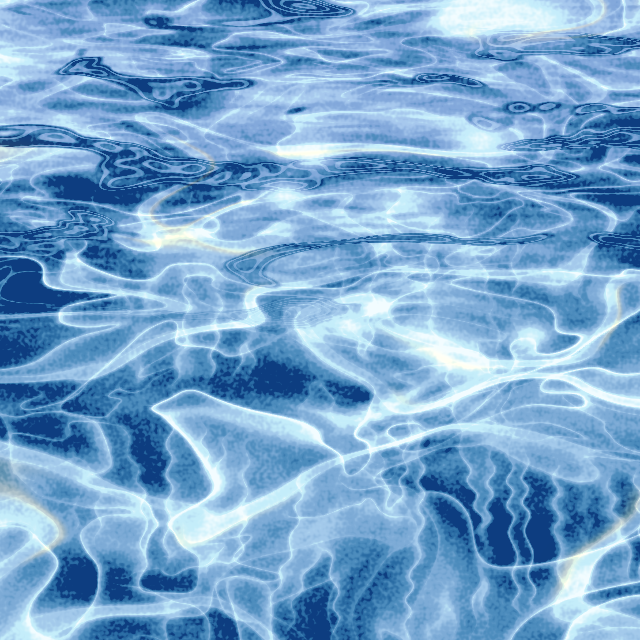
Reproduce this texture procedurally as a WebGL 2 fragment shader.

```glsl
#version 300 es
precision highp float;
// Sunlit pool water: folded caustic light over blue depths, flattening into ripples far away.

uniform vec2 u_resolution;
out vec4 fragColor;

const vec3 NAVY  = vec3(0.05, 0.24, 0.50);
const vec3 DEEP  = vec3(0.16, 0.42, 0.64);
const vec3 MID   = vec3(0.30, 0.55, 0.74);
const vec3 SKY   = vec3(0.49, 0.67, 0.84);
const vec3 PALE  = vec3(0.64, 0.79, 0.92);
const vec3 FOAM  = vec3(0.77, 0.93, 0.98);
const vec3 WHITE = vec3(0.95, 0.99, 1.00);

vec2 hash2(vec2 p) {
  vec3 q = fract(p.xyx * vec3(0.1031, 0.1030, 0.0973));
  q += dot(q, q.yzx + 33.33);
  return fract((q.xx + q.yz) * q.zy);
}

float cornerSlope(vec2 cell, vec2 offset) {
  float angle = 6.28318 * hash2(cell).x;
  return dot(vec2(cos(angle), sin(angle)), offset);
}

// Gradient noise, roughly -0.7 to 0.7
float noise(vec2 p) {
  vec2 i = floor(p), f = fract(p);
  vec2 u = f * f * f * (f * (f * 6.0 - 15.0) + 10.0);
  vec2 e = vec2(1.0, 0.0);
  float low  = mix(cornerSlope(i, f), cornerSlope(i + e, f - e), u.x);
  float high = mix(cornerSlope(i + e.yx, f - e.yx), cornerSlope(i + 1.0, f - 1.0), u.x);
  return mix(low, high, u.y);
}

float fbm(vec2 p) {
  float sum = 0.0, amp = 1.0;
  for (int i = 0; i < 4; i++) {
    sum += amp * noise(p);
    p = mat2(1.6, 1.2, -1.2, 1.6) * p + 7.3;
    amp *= 0.5;
  }
  return sum;
}

vec2 warp(vec2 p, float amount) {
  return p + amount * vec2(noise(p + 13.7), noise(p + 41.2));
}

// Light fold along a zero contour: crisp on one side, fading on the other
float fold(float n, float soft, float crisp) {
  float width = max(n > 0.0 ? soft : crisp, fwidth(n));
  return exp(-abs(n) / width);
}

// Flattens the surface toward the horizon
vec2 perspective(vec2 uv) {
  return vec2((uv.x - 0.5) * mix(2.8, 3.6, uv.y), 3.0 * uv.y + 4.8 * uv.y * uv.y);
}

// Wiggling upright filaments
float filaments(vec2 uv) {
  float wiggle = 0.005 * sin(uv.y * 130.0 + 4.0 * noise(uv * 9.0));
  vec2 p = vec2((uv.x + wiggle) * 15.0, uv.y * 3.5);
  return fold(noise(warp(p, 0.6)), 0.13, 0.05);
}

// Scattered sun glints
float glints(vec2 uv) {
  float sum = 0.0;
  for (int i = 0; i < 8; i++) {
    vec2 h = hash2(vec2(float(i) * 5.0 + 2.0, 17.0));
    vec2 d = uv - vec2(0.3 + 0.55 * h.x, 0.42 + 0.57 * h.y);
    float radius = mix(0.025, 0.05, h.y * h.x);
    sum += exp(-dot(d * d, vec2(0.6, 1.6)) / (radius * radius));
  }
  return min(sum, 1.0);
}

vec3 waterRamp(float v) {
  vec3 c = mix(NAVY, DEEP, smoothstep(0.03, 0.13, v));
  c = mix(c, MID, smoothstep(0.13, 0.30, v));
  c = mix(c, SKY, smoothstep(0.30, 0.52, v));
  c = mix(c, PALE, smoothstep(0.52, 0.74, v));
  c = mix(c, FOAM, smoothstep(0.74, 0.90, v));
  return mix(c, WHITE, smoothstep(0.92, 1.1, v));
}

void main() {
  vec2 uv = gl_FragCoord.xy / u_resolution;
  vec2 p = warp(perspective(uv), 0.55);
  float far = smoothstep(0.45, 0.85, uv.y);

  // Depth shading and drifting haze
  float base = clamp(0.24 + 0.10 * far + 0.55 * fbm(p * 0.8 + 3.0), 0.0, 0.9);
  float column = exp(-pow((uv.x - 0.62) / 0.17, 2.0) - pow((uv.y - 0.44) / 0.2, 2.0));
  float haze = column * (0.5 + 0.9 * fbm(p * 2.6 + 9.0));

  // Broad caustic web, finer threads and upright filaments
  float webNoise = noise(warp(p * 0.95 + 20.0, 0.8));
  float threadNoise = noise(warp(p * 1.8 + 50.0, 0.9));
  float fineNoise = noise(warp(p * 3.6 + 80.0, 0.9));
  float strength = 0.8 + 0.6 * noise(p * 1.3 + 70.0);
  float web = (0.7 * fold(webNoise, 0.12, 0.03) + 0.4 * fold(webNoise - 0.10, 0.03, 0.06)) * strength;
  float threads = fold(threadNoise, 0.08, 0.02) * (0.55 + 0.8 * noise(p + 90.0));
  float fine = fold(fineNoise, 0.08, 0.03) * smoothstep(-0.1, 0.4, noise(p * 0.9 + 15.0));
  float patches = smoothstep(0.0, 0.3, noise(p * 0.8 + 31.0)) * (1.0 - far);
  float upright = filaments(uv) * 0.5 * max(patches, column);

  float dim = 1.0 - 0.3 * far;
  float shade = (1.0 - base) * (1.0 - clamp(haze, 0.0, 0.8)) * (1.0 - 0.4 * fine);
  shade *= (1.0 - clamp(web * dim, 0.0, 0.9)) * (1.0 - clamp(threads * dim, 0.0, 0.8));
  float light = 1.0 - shade * (1.0 - upright);
  light = 0.49 + (light - 0.49) * 1.55;

  // Dark reflected slivers with banded edges, and thin distant ripples
  float sliverNoise = noise(warp(vec2(uv.x * 3.2, uv.y * 17.0), 1.1)) + 0.15 * noise(p * 5.0);
  float sliver = smoothstep(0.19, 0.25, sliverNoise) * smoothstep(0.42, 0.7, uv.y);
  float bands = smoothstep(0.2, 0.9, sin(sliverNoise * 75.0));
  light = mix(light, 0.03 + 0.4 * bands, sliver * 0.9);
  float ripple = noise(warp(vec2(uv.x * 9.0, uv.y * 62.0), 1.2));
  light += 0.38 * ripple * smoothstep(0.4, 0.7, uv.y);
  light = mix(light, 1.1, glints(uv) * 0.9);
  light += (0.20 * noise(uv * 170.0) + 0.12 * noise(uv * 85.0)) * (1.0 - 0.7 * clamp(light, 0.0, 1.0));

  // Lavender sky sheen and warm refraction fringes
  vec3 color = waterRamp(clamp(light, 0.0, 1.1));
  color += vec3(0.05, -0.02, 0.04) * far * smoothstep(0.25, 0.5, light) * max(1.0 - light, 0.0);
  float fringe = exp(-pow((webNoise - 0.12) / 0.03, 2.0));
  color += vec3(0.13, 0.04, -0.08) * fringe * smoothstep(0.1, 0.35, noise(p * 0.9 + 61.0));
  fragColor = vec4(clamp(color, 0.0, 1.0), 1.0);
}
```
